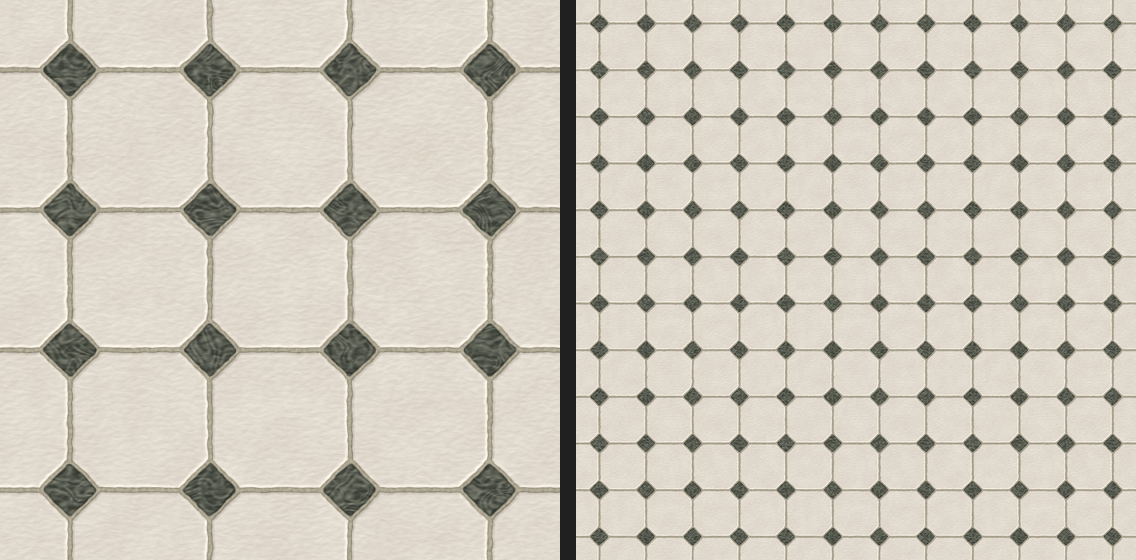
Left, the tile; right, the same tile 3 across and 3 down.
A Shadertoy shader for this pattern:

```glsl
// Cream octagonal stone tiles with dark marbled diamond insets and sunken sandy grout.

vec2 gradientAt(vec2 cell, vec2 period) {
    uvec2 c = uvec2(mod(cell, period));
    uint h = c.x * 1597u + c.y * 51749u + 977u;
    h = (h ^ (h >> 15)) * 73856093u;
    h = (h ^ (h >> 13)) * 19349663u;
    h ^= h >> 16;
    float angle = float(h & 65535u) * 6.28319 / 65536.0;
    return vec2(cos(angle), sin(angle));
}

// Gradient noise that wraps over the unit square
float noise(vec2 uv, vec2 period) {
    vec2 p = uv * period, i = floor(p), f = p - i;
    vec2 u = f * f * f * (f * (f * 6.0 - 15.0) + 10.0);
    vec2 e = vec2(1, 0);
    float a = dot(gradientAt(i, period), f);
    float b = dot(gradientAt(i + e, period), f - e);
    float c = dot(gradientAt(i + e.yx, period), f - e.yx);
    float d = dot(gradientAt(i + 1.0, period), f - 1.0);
    return mix(mix(a, b, u.x), mix(c, d, u.x), u.y);
}

// Offset into the four by four grid, centred on the nearest inset, with worn edges
vec2 insetOffset(vec2 uv) {
    vec2 wobble = vec2(noise(uv, vec2(31, 37)), noise(uv + 0.37, vec2(41, 29)));
    wobble += 0.6 * vec2(noise(uv, vec2(83)), noise(uv + 0.61, vec2(89)));
    return fract(uv * 4.0 + wobble * vec2(0.012, 0.007)) - 0.5;
}

// Signed distances in cell units, negative inside the shape
float octagon(vec2 r) {
    vec2 q = abs(r);
    return max(0.018 - min(q.x, q.y), (0.235 - q.x - q.y) * 0.7071);
}

float diamond(vec2 r) {
    vec2 s = abs(vec2(r.x + r.y, r.x - r.y)) * 0.7071 - 0.115;
    return length(max(s, 0.0)) + min(max(s.x, s.y), 0.0) - 0.025;
}

// Rippled stone grain, stretched sideways
float ripple(vec2 uv) {
    vec2 w = uv + vec2(0.003, 0.005) * noise(uv, vec2(38, 44));
    return noise(w, vec2(62, 124)) + 0.5 * noise(w + 0.23, vec2(118, 210));
}

float edgeHeight(vec2 uv) {
    return 1.0 - smoothstep(-0.022, 0.008, octagon(insetOffset(uv)));
}

void mainImage(out vec4 fragColor, in vec2 fragCoord) {
    vec2 uv = fragCoord / iResolution.xy;
    vec2 r = insetOffset(uv);
    float aa = 4.0 / iResolution.y;
    float tileDist = octagon(r), insetDist = diamond(r);

    // Relief lit from the lower right
    vec2 toLight = vec2(0.0014, -0.0014);
    float bevel = edgeHeight(uv - toLight) - edgeHeight(uv + toLight);
    float grain = ripple(uv);
    float relief = grain - ripple(uv + vec2(0.0007, -0.0018));

    // Cream stone with soft warm clouds and a pale rim
    float clouds = noise(uv, vec2(11, 13)) + 0.6 * noise(uv + 0.19, vec2(29, 33));
    vec3 stone = vec3(0.882, 0.852, 0.807) + vec3(0.018, 0.022, 0.026) * clouds;
    stone += 0.022 * grain + 0.05 * relief;
    stone += 0.03 * smoothstep(-0.035, -0.012, tileDist);
    stone += bevel * (bevel > 0.0 ? 0.12 : 0.17);

    // Sandy grout, darker where the stone shades it
    float sand = noise(uv, vec2(150)) + 0.6 * noise(uv + 0.41, vec2(233));
    vec3 grout = vec3(0.69, 0.665, 0.585) + 0.09 * sand + 0.2 * min(bevel, 0.0);
    grout -= 0.12 * (1.0 - smoothstep(0.0, 0.014, tileDist));

    // Dark marble with swirling pale veins
    vec2 swirl = vec2(noise(uv, vec2(23, 27)), noise(uv + 0.53, vec2(25, 21)));
    vec2 m = uv + 0.02 * swirl;
    float veins = 1.0 - abs(noise(m, vec2(43, 67))) * 3.2;
    float bands = 0.5 + 0.5 * sin(34.0 * noise(m + 0.31, vec2(17, 22)));
    float marbling = 0.45 * clamp(veins, 0.0, 1.0) + 0.35 * bands + 0.35 * grain;
    vec3 marble = mix(vec3(0.24, 0.255, 0.22), vec3(0.5, 0.51, 0.455), clamp(marbling, 0.0, 1.0));
    marble += 0.06 * relief;
    marble *= 1.0 - 0.28 * smoothstep(-0.022, 0.0, insetDist);

    vec3 color = mix(stone, grout, smoothstep(-aa, aa, tileDist));
    color = mix(marble, color, smoothstep(-aa, aa, insetDist));
    fragColor = vec4(clamp(color, 0.0, 1.0), 1.0);
}
```
